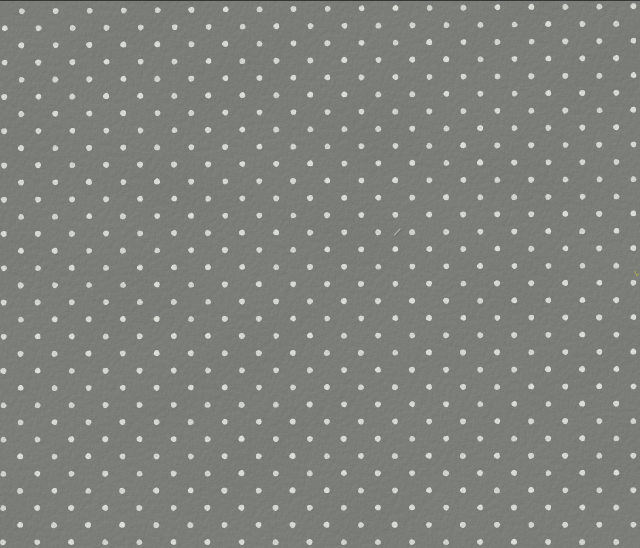
This pattern is drawn by a WebGL 2 fragment shader. Its source:

```glsl
#version 300 es
precision highp float;
// Grey embossed card with small off-white dots in staggered rows, slightly skewed.
// The sheet is 768 x 658 units, y down: a bilinear lattice gives the nearest dot,
// and slopes of cellular noise give the paper relief.
uniform vec2 u_resolution;
out vec4 fragColor;

vec2 hash22(vec2 p) {
    vec3 a = fract(p.xyx * vec3(0.1031, 0.1030, 0.0973));
    a += dot(a, a.yzx + 33.33);
    return fract((a.xx + a.yz) * a.zy);
}

// Distance to the nearest jittered feature point.
float cellular(vec2 p) {
    vec2 cell = floor(p);
    float nearest = 4.0;
    for (int j = -1; j <= 1; j++) {
        for (int i = -1; i <= 1; i++) {
            vec2 c = cell + vec2(i, j);
            vec2 d = c + hash22(c + 50.0) - p;
            nearest = min(nearest, dot(d, d));
        }
    }
    return sqrt(nearest);
}

// Height difference along the light direction.
float relief(vec2 p) {
    vec2 toLight = vec2(-0.28, -0.32);
    return cellular(p + toLight) - cellular(p - toLight);
}

float segment(vec2 p, vec2 a, vec2 b) {
    vec2 ab = b - a;
    return length(p - a - ab * clamp(dot(p - a, ab) / dot(ab, ab), 0.0, 1.0));
}

float cover(float dist, float pixel) {
    return 1.0 - smoothstep(-0.6 * pixel, 0.6 * pixel, dist);
}

void main() {
    vec2 uv = gl_FragCoord.xy / u_resolution;
    vec2 p = vec2(uv.x, 1.0 - uv.y) * vec2(768.0, 658.0);
    float pixel = 768.0 / u_resolution.x;

    // Paper: two scales of relief and a faint slow mottling
    float fine = relief(p / 2.6);
    float coarse = relief(vec2(p.x + 0.4 * p.y, p.y) / 6.5);
    float mottle = sin(p.x * 0.021 + 2.0 * sin(p.y * 0.013)) * sin(p.y * 0.027 + p.x * 0.008);
    float shade = 0.020 * fine + 0.016 * coarse + 0.004 * mottle;
    vec3 color = vec3(0.482, 0.492, 0.470) + shade;

    // Lattice: row spacing and tilt drift a little across the sheet
    float across = (p.x - 25.0) / 735.0;
    float down = p.y / 658.0;
    float rowStep = 20.57 + 0.18 * across;
    float columnStep = 40.78 + 0.11 * down;
    float row = (p.y - 34.0 + 5.75 * across) / rowStep;
    float rowId = floor(row + 0.5);
    float stagger = 0.5 * mod(rowId + 1.0, 2.0);
    float column = (p.x - 26.0 + 2.0 * down) / columnStep - stagger;
    float columnId = floor(column + 0.5);
    vec2 offset = vec2((column - columnId) * columnStep, (row - rowId) * rowStep);

    // Dots: uneven edge, size and ink density
    vec2 vary = hash22(vec2(columnId, rowId) + 9.0);
    offset += 0.5 * (vary - 0.5);
    float angle = atan(offset.y, offset.x);
    float radius = 3.5 + 0.3 * (vary.x - 0.5) + 0.16 * sin(3.0 * angle + 6.28 * vary.y) + 0.2 * fine;
    float dist = length(offset) - radius;
    float ink = clamp(0.55 + 0.5 * (vary.y - 0.5) + 0.45 * fine, 0.0, 1.0);
    vec3 dotColor = mix(vec3(0.77, 0.79, 0.76), vec3(0.88, 0.89, 0.86), ink);
    color = mix(color, dotColor, cover(dist, pixel));

    // Stray fibres: a pale scratch with its shadow, and a yellowish fleck
    float scratchShadow = segment(p, vec2(474.5, 283.5), vec2(481.5, 276.5)) - 0.5;
    color = mix(color, vec3(0.36, 0.37, 0.35), 0.5 * cover(scratchShadow, pixel));
    float scratch = segment(p, vec2(473.0, 282.5), vec2(480.0, 275.0)) - 0.5;
    color = mix(color, vec3(0.78, 0.80, 0.76), 0.85 * cover(scratch, pixel));
    float fleck = min(segment(p, vec2(762.0, 326.0), vec2(764.0, 331.0)),
                      segment(p, vec2(764.0, 331.0), vec2(766.5, 329.0))) - 0.6;
    color = mix(color, vec3(0.68, 0.68, 0.30), 0.8 * cover(fleck, pixel));

    // Dark upper edge of the sheet
    color *= 1.0 - 0.6 * cover(p.y - 1.1, pixel);

    fragColor = vec4(color, 1.0);
}
```
